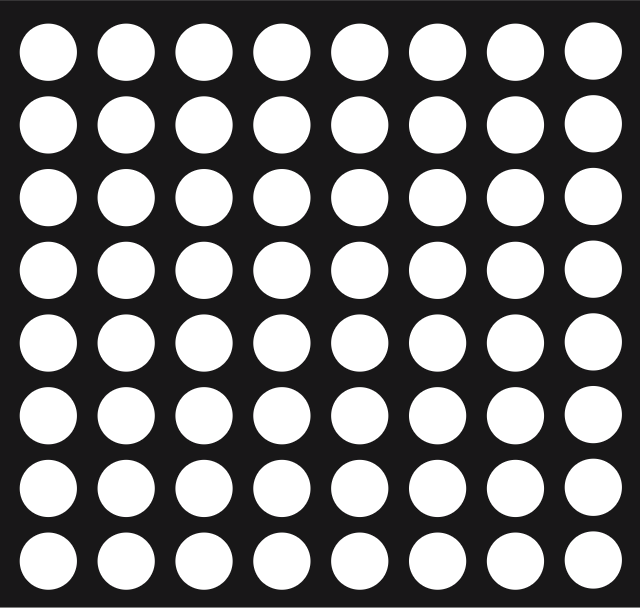
Give the GLSL for this pattern, as a Shadertoy shader.

```glsl
const vec3 INK = vec3(0.094, 0.090, 0.094);
const vec3 PAPER = vec3(1.0);

// Share of a pixel that lies inside a signed distance
float coverage(float dist, float pixel) {
    return clamp(0.5 - dist / pixel, 0.0, 1.0);
}

// Distance to the nearest disc of an 8 by 8 grid
float discGrid(vec2 p) {
    vec2 pitch = vec2(0.12165, 0.1136);
    vec2 firstCentre = vec2(0.0755, 0.0732);
    vec2 cell = clamp(round((p - firstCentre) / pitch), 0.0, 7.0);
    vec2 centre = firstCentre + cell * pitch;

    // The rightmost column sits slightly higher
    centre.y += 0.0018 * step(6.5, cell.x);
    return length(p - centre) - 0.0447;
}

void mainImage(out vec4 fragColor, in vec2 fragCoord) {
    // Canvas width is one unit
    float pixel = 1.0 / iResolution.x;
    float top = iResolution.y * pixel;
    vec2 p = fragCoord * pixel;

    // Dark sheet with hairline paper edges above and below
    float sheet = max(0.0007 - p.y, p.y - top + 0.0002);
    vec3 color = mix(PAPER, INK, coverage(sheet, pixel));

    // White discs
    color = mix(color, PAPER, coverage(discGrid(p), pixel));
    fragColor = vec4(color, 1.0);
}
```
